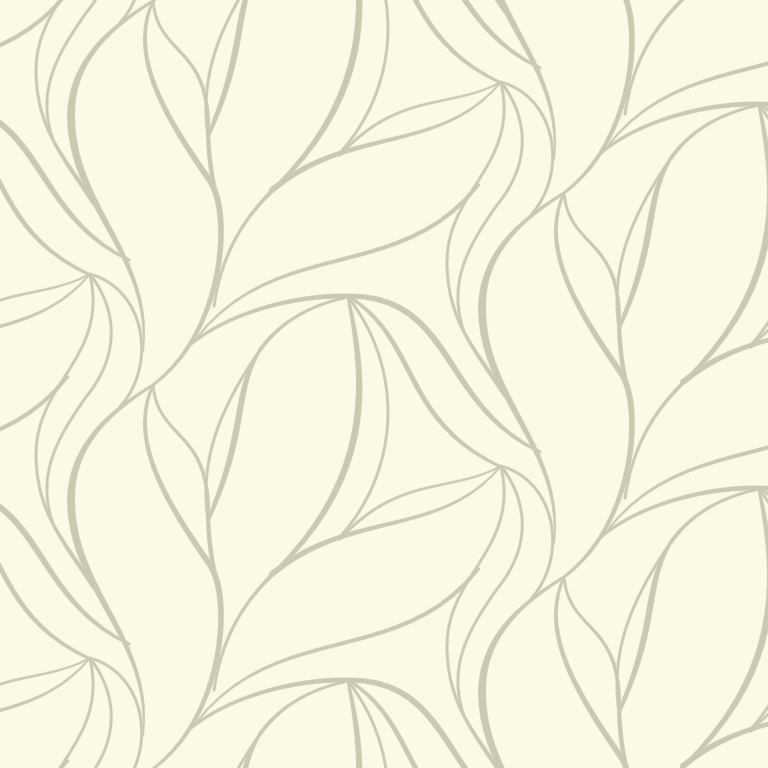
Reproduce this pattern procedurally as a Shadertoy shader.

```glsl
// Half-drop repeat of flowing, tapered leaf outlines in stone grey on cream.

// Point on a cubic Bezier curve
vec2 bezier(vec2 a, vec2 b, vec2 c, vec2 d, float t) {
    float s = 1.0 - t;
    return s * s * (s * a + 3.0 * t * b) + t * t * (3.0 * s * c + t * d);
}

// Nearest lattice copy of p around a centre: columns step sideways and half a repeat up
vec2 foldHalfDrop(vec2 p, vec2 centre) {
    p -= vec2(411.0, -192.0) * round((p.x - centre.x) / 411.0);
    p.y -= 384.0 * round((p.y - centre.y) / 384.0);
    return p;
}

// Signed distance to a curved stroke; width holds start, middle and end controls
float stroke(vec2 p, vec2 a, vec2 b, vec2 c, vec2 d, vec3 width) {
    vec2 low = min(min(a, b), min(c, d)), high = max(max(a, b), max(c, d));
    vec2 centre = 0.5 * (low + high);
    p = foldHalfDrop(p, centre);

    // Skip points well outside the hull
    vec2 outside = abs(p - centre) - 0.5 * (high - low);
    if (max(outside.x, outside.y) > 12.0) return 12.0;

    float nearest = 1e4;
    vec2 start = a;
    for (int i = 0; i < 20; i++) {
        vec2 end = bezier(a, b, c, d, float(i + 1) / 20.0);
        vec2 along = end - start, offset = p - start;
        float h = clamp(dot(offset, along) / dot(along, along), 0.0, 1.0);
        float t = (float(i) + h) / 20.0;
        float w = mix(mix(width.x, width.y, t), mix(width.y, width.z, t), t);
        nearest = min(nearest, length(offset - along * h) - 0.5 * w);
        start = end;
    }
    return nearest;
}

// Winding stem and the two lines of its side leaf
float stem(vec2 p) {
    float d = stroke(p, vec2(153, 385), vec2(118, 407), vec2(71, 440), vec2(71, 500), vec3(3, 4, 8));
    d = min(d, stroke(p, vec2(71, 500), vec2(71, 590), vec2(153, 640), vec2(143, 735), vec3(8, 6, 2)));
    d = min(d, stroke(p, vec2(153, 385), vec2(128, 440), vec2(165, 500), vec2(210, 565), vec3(3, 5, 6)));
    d = min(d, stroke(p, vec2(210, 565), vec2(232, 597), vec2(225, 715), vec2(153, 769), vec3(6, 6, 3)));
    d = min(d, stroke(p, vec2(153, 385), vec2(158, 440), vec2(208, 430), vec2(208, 510), vec3(3, 3, 4)));
    return min(d, stroke(p, vec2(208, 510), vec2(208, 540), vec2(212, 565), vec2(219, 590), vec3(4, 5, 4)));
}

// Large upright leaf with its left fold and right veins
float uprightLeaf(vec2 p) {
    vec2 tip = vec2(348, 297), fork = vec2(260, 350);
    float d = stroke(p, tip, vec2(310, 305), vec2(280, 322), fork, vec3(3, 3, 4));
    d = min(d, stroke(p, fork, vec2(215, 415), vec2(200, 465), vec2(208, 520), vec3(3)));
    d = min(d, stroke(p, fork, vec2(232, 395), vec2(248, 430), vec2(208, 520), vec3(3, 9, 4)));
    d = min(d, stroke(p, tip, vec2(363, 370), vec2(380, 470), vec2(275, 572), vec3(3, 10, 4)));
    d = min(d, stroke(p, vec2(275, 572), vec2(245, 601), vec2(222, 635), vec2(214, 690), vec3(4, 3, 3)));
    return min(d, stroke(p, tip, vec2(405, 370), vec2(400, 470), vec2(340, 537), vec3(3)));
}

// Arching shoulders and the long sweep beneath the sideways leaf
float arches(vec2 p) {
    vec2 crown = vec2(348, 296);
    float d = stroke(p, vec2(190, 345), vec2(225, 315), vec2(290, 295), crown, vec3(3, 4, 5));
    d = min(d, stroke(p, crown, vec2(455, 296), vec2(440, 405), vec2(540, 452), vec3(5, 8, 3)));
    d = min(d, stroke(p, crown, vec2(420, 340), vec2(400, 420), vec2(501, 467), vec3(3, 7, 3)));
    return min(d, stroke(p, vec2(195, 340), vec2(275, 235), vec2(400, 285), vec2(478, 185), vec3(2, 5, 4)));
}

// Sideways leaf and the drooping tendrils that share its tip
float sidewaysLeaf(vec2 p) {
    vec2 tip = vec2(501, 82);
    float d = stroke(p, tip, vec2(450, 110), vec2(400, 90), vec2(340, 155), vec3(2, 3, 3));
    d = min(d, stroke(p, tip, vec2(440, 155), vec2(350, 125), vec2(272, 190), vec3(2, 4, 6)));
    d = min(d, stroke(p, tip, vec2(520, 165), vec2(447, 190), vec2(447, 262), vec3(3)));
    d = min(d, stroke(p, vec2(447, 262), vec2(447, 320), vec2(475, 350), vec2(505, 395), vec3(3, 3, 5)));
    d = min(d, stroke(p, tip, vec2(530, 120), vec2(530, 165), vec2(497, 205), vec3(3)));
    d = min(d, stroke(p, vec2(497, 205), vec2(465, 250), vec2(448, 285), vec2(464, 332), vec3(3)));
    return min(d, stroke(p, tip, vec2(556, 97), vec2(569, 172), vec2(531, 215), vec3(3)));
}

void mainImage(out vec4 fragColor, in vec2 fragCoord) {
    // The canvas is 768 design units tall, measured down from the top
    vec2 p = fragCoord / iResolution.y;
    p = vec2(p.x, 1.0 - p.y) * 768.0;

    float d = min(min(stem(p), uprightLeaf(p)), min(arches(p), sidewaysLeaf(p)));
    float edge = 0.8 * 768.0 / iResolution.y;
    float ink = 1.0 - smoothstep(-edge, edge, d);
    fragColor = vec4(mix(vec3(0.98, 0.98, 0.90), vec3(0.80, 0.79, 0.70), ink), 1.0);
}
```
